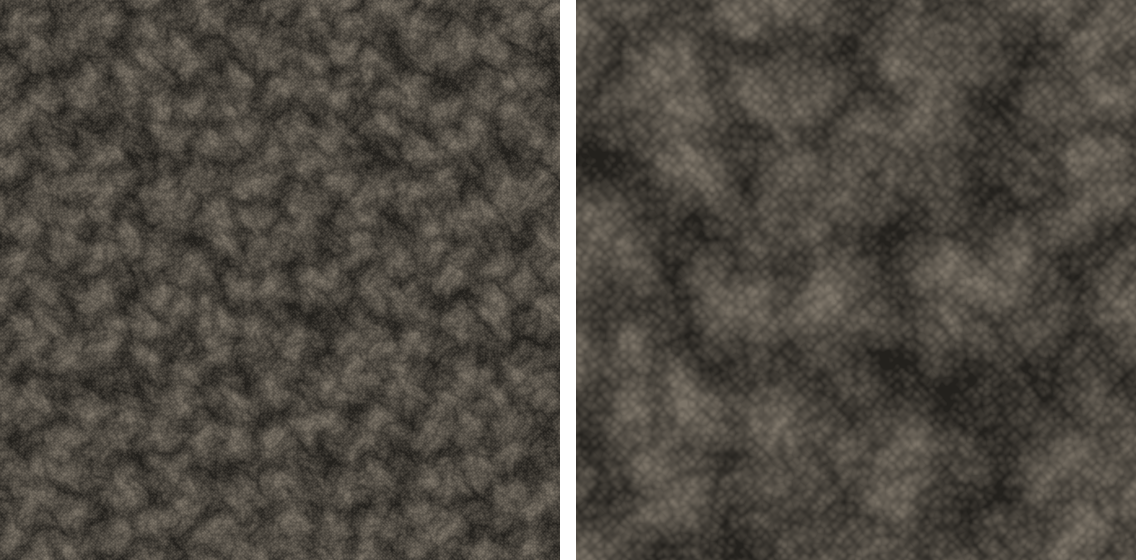
Left, the full canvas; right, a detail of the centre.
This texture is drawn by a Shadertoy shader. Its source:

```glsl
// Mottled grey-brown stone: soft pale clumps, dark creases and a fine woven grain.

const vec3 DARK = vec3(0.190, 0.178, 0.158);
const vec3 LIGHT = vec3(0.430, 0.402, 0.360);
const float CLUMPS = 15.0;        // largest cells across the canvas
const int LAYERS = 4;
const float LAYER_SCALE = 1.93;
const float LAYER_FADE = 0.64;
const float SOFTNESS = 4.0;       // falloff from a cell centre
const float MID_LEVEL = 0.47;     // mean of the cellular noise
const float BASE_TONE = 0.39;
const float CONTRAST = 1.75;
const float GRAIN_CELLS = 185.0;
const float GRAIN = 0.38;
const float WEAVE_LINES = 172.0;
const float WEAVE = 0.09;
const float WARP = 0.006;
const float TAU = 6.2831853;

vec2 hash2(vec2 p) {
    vec3 q = fract(p.xyx * vec3(0.1031, 0.1030, 0.0973));
    q += dot(q, q.yzx + 33.33);
    return fract((q.xx + q.yz) * q.zy);
}

// Cellular noise: 1 at a cell centre, falling to dark creases between cells.
float cells(vec2 p) {
    vec2 id = floor(p);
    vec2 f = p - id;
    float nearest = 8.0;
    for (int y = -1; y <= 1; y++) {
        for (int x = -1; x <= 1; x++) {
            vec2 cell = vec2(x, y);
            vec2 d = cell + hash2(id + cell) - f;
            nearest = min(nearest, dot(d, d));
        }
    }
    return exp(-SOFTNESS * nearest);
}

// Bends the cell outlines with layered sines.
vec2 bend(vec2 p) {
    vec2 s = sin(p.yx * 41.0 + vec2(0.7, 2.1)) + 0.6 * sin(p.yx * 97.0 + p * 53.0);
    return p + WARP * s;
}

// Sums cellular layers from large clumps to small crumbs.
float mottle(vec2 p) {
    float sum = 0.0;
    float total = 0.0;
    float weight = 1.0;
    float scale = CLUMPS;
    for (int i = 0; i < LAYERS; i++) {
        sum += weight * cells(p * scale + 17.3 * float(i + 1));
        total += weight;
        weight *= LAYER_FADE;
        scale *= LAYER_SCALE;
    }
    return sum / total;
}

void mainImage(out vec4 fragColor, in vec2 fragCoord) {
    vec2 uv = fragCoord / iResolution.y;

    // Clumps and creases
    float tone = BASE_TONE + CONTRAST * (mottle(bend(uv)) - MID_LEVEL);

    // Fine grain and weave
    tone += GRAIN * (cells(uv * GRAIN_CELLS + 5.7) - MID_LEVEL);
    vec2 thread = sin(uv * WEAVE_LINES * TAU);
    tone += WEAVE * thread.x * thread.y;

    vec3 color = mix(DARK, LIGHT, clamp(tone, -0.22, 1.25));
    fragColor = vec4(color, 1.0);
}
```
